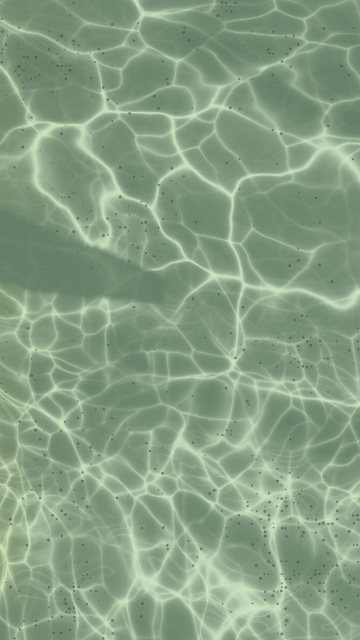
Write a Shadertoy shader that draws this texture.

```glsl
// Sunlit shallow green water: a net of bright caustic lines over a dim, speckled bed.

const vec3 DEEP_GREEN = vec3(0.39, 0.49, 0.40);
const vec3 SUN_GLINT  = vec3(0.79, 0.88, 0.75);
const vec3 DEBRIS     = vec3(0.27, 0.31, 0.23);
const vec3 WARM_TINT  = vec3(0.04, 0.02, -0.03);

const float BASE_LIGHT   = -0.10;  // 0 is deep green, 1 is full glint
const float SWELL_LIGHT  = 0.29;
const float LARGE_LIGHT  = 0.86;
const float MEDIUM_LIGHT = 0.56;
const float FINE_LIGHT   = 0.52;
const float LARGE_SCALE  = 3.7;    // cells per canvas width
const float MEDIUM_SCALE = 6.2;
const float FINE_SCALE   = 11.5;
const float SPECK_SCALE  = 85.0;

float hash(vec2 p) {
    vec3 q = fract(vec3(p.xyx) * 0.1031);
    q += dot(q, q.yzx + 33.33);
    return fract((q.x + q.y) * q.z);
}

vec2 hash2(vec2 p) {
    return vec2(hash(p), hash(p + 57.3));
}

float noise(vec2 p) {
    vec2 i = floor(p), f = fract(p);
    f = f * f * (3.0 - 2.0 * f);
    return mix(mix(hash(i), hash(i + vec2(1, 0)), f.x),
               mix(hash(i + vec2(0, 1)), hash(i + vec2(1, 1)), f.x), f.y);
}

float fbm(vec2 p) {
    float sum = 0.0, amp = 0.53;
    for (int i = 0; i < 4; i++) {
        sum += amp * noise(p);
        p = mat2(1.6, 1.2, -1.2, 1.6) * p + 7.1;
        amp *= 0.5;
    }
    return sum;
}

// Bends straight cell borders into wavy filaments
vec2 warp(vec2 p, float seed) {
    vec2 a = p * 3.2 + seed, b = p * 9.5 + seed, c = p * 24.0 + seed;
    return p + 0.16 * (vec2(noise(a), noise(a + 31.7)) - 0.5)
             + 0.06 * (vec2(noise(b), noise(b + 17.3)) - 0.5)
             + 0.014 * (vec2(noise(c), noise(c + 11.9)) - 0.5);
}

// Distances to the three nearest cell centres
vec3 nearestCells(vec2 p) {
    vec2 cell = floor(p), f = fract(p);
    vec3 near = vec3(8.0);
    for (int y = -1; y <= 1; y++)
    for (int x = -1; x <= 1; x++) {
        vec2 o = vec2(x, y);
        float d = length(o + hash2(cell + o) - f);
        if (d < near.x) near = vec3(d, near.xy);
        else if (d < near.y) near = vec3(near.x, d, near.y);
        else near.z = min(near.z, d);
    }
    return near;
}

// Sharp filament, soft halo and bright knots where filaments meet
float caustic(vec2 p, float width, float seed) {
    vec3 near = nearestCells(p + seed);
    float gap = near.y - near.x;
    float strength = smoothstep(0.22, 0.72, noise(p * 0.85 + seed * 2.3));
    float w = width * mix(0.65, 1.5, noise(p * 1.7 + seed));
    float line = exp(-gap / w) + 0.20 * exp(-gap / (5.0 * w));
    float knot = exp(-(near.z - near.x) / (1.6 * width));
    return line * (0.12 + 0.88 * strength) + 0.5 * knot;
}

// Long soft shadow reaching in from the left side
float shadowBand(vec2 p) {
    float wobble = 0.05 * (fbm(p * 7.0) - 0.5);
    float middle = 1.09 - 0.26 * p.x;
    float halfWidth = 0.088 * sqrt(max(0.0, 1.0 - p.x / 0.47)) + 0.012;
    float d = max(abs(p.y - middle + wobble) - halfWidth, p.x - 0.46 + wobble);
    return 1.0 - smoothstep(-0.012, 0.014, d);
}

// Scattered dark grains, gathered in clumps
float specks(vec2 p) {
    vec2 q = p * SPECK_SCALE, cell = floor(q);
    float clump = smoothstep(0.50, 0.85, fbm(p * 5.0 + 4.0));
    float present = step(hash(cell + 9.0), 0.015 + 0.22 * clump);
    float radius = mix(0.15, 0.36, hash(cell + 3.0));
    float d = length(fract(q) - 0.35 - 0.3 * hash2(cell));
    return present * (1.0 - smoothstep(radius - 0.12, radius + 0.12, d));
}

void mainImage(out vec4 fragColor, in vec2 fragCoord) {
    vec2 p = fragCoord / iResolution.x;
    float height = fragCoord.y / iResolution.y;

    // Cells flatten toward the far, upper end and lean to the right
    vec2 surface = vec2(p.x + 0.18 * p.y, 0.72 * p.y + 0.20 * p.y * p.y);
    float fineZone = 1.0 - smoothstep(0.30, 0.72, height + 0.22 * (p.x - 0.4));

    // Broad swell with slanted streaks
    float swell = fbm(vec2(p.x * 2.4 + p.y, p.y * 5.5 + p.x * 2.0));
    float light = BASE_LIGHT + SWELL_LIGHT * swell + 0.06 * fineZone;

    // Three sizes of caustic net
    float net = LARGE_LIGHT * mix(1.0, 0.65, fineZone)
              * caustic(warp(surface, 2.0) * LARGE_SCALE, 0.042, 3.7);
    net += MEDIUM_LIGHT * caustic(warp(surface, 8.0) * MEDIUM_SCALE, 0.055, 12.4) * 0.75;
    net += FINE_LIGHT * (0.12 + 0.88 * fineZone)
         * caustic(warp(surface, 15.0) * FINE_SCALE, 0.085, 21.6);

    // Thin ripples, strongest near the lower end
    float ripple = 1.0 - abs(2.0 * noise(warp(p, 5.0) * vec2(17.0, 48.0)) - 1.0);
    net += 0.17 * pow(ripple, 5.0) * (0.2 + fineZone) * smoothstep(0.35, 0.7, swell);

    float shade = shadowBand(p);
    light = mix(light + net, 0.02 + 0.08 * (swell - 0.5) + 0.05 * net, shade * 0.94);
    light += 0.035 * (noise(p * 140.0) - 0.5);
    light = min(light, 0.85 + 0.25 * (1.0 - exp(-max(light - 0.85, 0.0) * 2.0)));

    // Colour, warm shallows along the left side, debris
    vec3 colour = mix(DEEP_GREEN, SUN_GLINT, max(light, -0.08));
    colour += WARM_TINT * exp(-p.x * 9.0) * (1.0 - shade) * fbm(p * 6.0);
    colour = mix(colour, DEBRIS, 0.55 * specks(p) * (1.0 - 0.6 * shade));
    fragColor = vec4(colour, 1.0);
}
```
